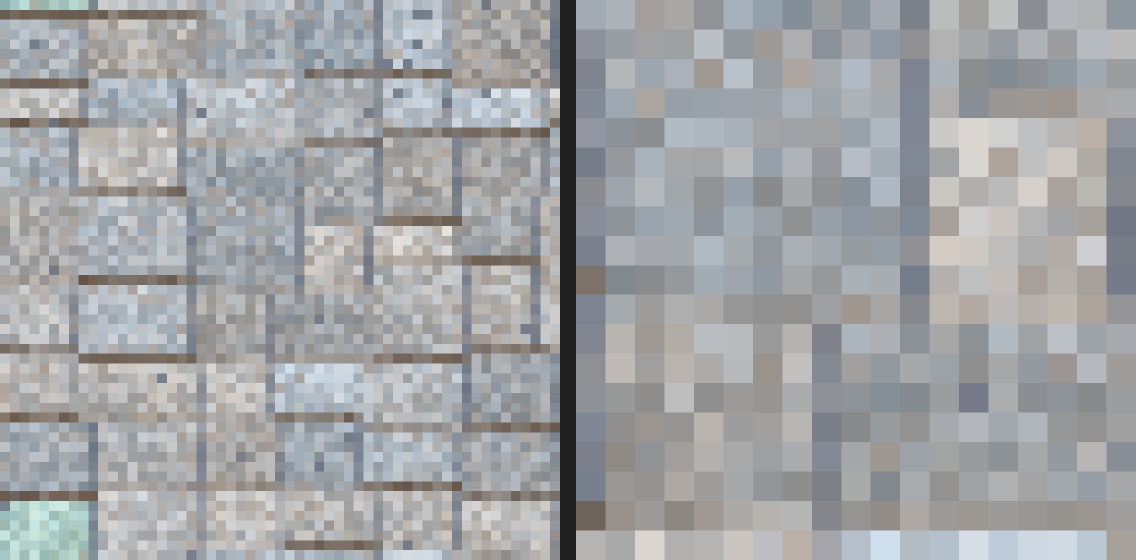
Left, the full canvas; right, a detail of the centre.
Write a Shadertoy shader that draws this texture.

```glsl
// Mosaic wall of irregular pale grey stones with slate upright joints and brown level joints.

const float TEXELS = 57.0;                 // mosaic squares across the canvas
const vec2 STONES = vec2(6.0, 8.0);        // stones across and down, both even
const float JITTER = 0.54;                 // wander of the joints, in stones
const float BASE_TONE = 0.702;
const float STONE_CONTRAST = 0.15;
const float GRAIN_CONTRAST = 0.20;
const float SPECK_CHANCE = 0.006;
const float STAIN_CHANCE = 0.10;
const vec3 COOL_TINT = vec3(-0.034, 0.002, 0.036);
const vec3 SLATE = vec3(0.42, 0.45, 0.51);
const vec3 BROWN = vec3(0.43, 0.37, 0.32);
const vec3 TAN = vec3(0.66, 0.61, 0.57);
const vec3 MINT_TINT = vec3(-0.055, 0.055, 0.015);
const vec2 MINT_STONE = vec2(0.0, 0.0);    // the one greenish stone
const int SAMPLES = 2;                     // edge smoothing, per axis

float hash(vec2 p) {
    return fract(sin(dot(p, vec2(127.1, 311.7))) * 43758.5453);
}

// Jittered grid corner, snapped to the mosaic; wraps around the canvas.
vec2 seam(vec2 corner) {
    vec2 key = mod(corner, STONES);
    vec2 shift = vec2(hash(key + 3.7), hash(key + 19.3)) - 0.5;
    return floor(TEXELS * (corner + JITTER * shift) / STONES + 0.5);
}

// Corners alternately carry an upright or a level joint, so the boxes interlock.
vec4 stoneBox(vec2 cell) {
    vec2 a = seam(cell);
    vec2 b = seam(cell + 1.0);
    vec2 right = seam(cell + vec2(1.0, 0.0));
    vec2 up = seam(cell + vec2(0.0, 1.0));
    bool even = mod(cell.x + cell.y, 2.0) < 0.5;
    return even ? vec4(a.x, right.y, b.x, up.y) : vec4(up.x, a.y, right.x, b.y);
}

// Box and wrapped index of the stone holding a mosaic square.
void findStone(vec2 texel, out vec4 box, out vec2 id) {
    vec2 home = floor(texel / TEXELS * STONES);
    box = vec4(texel, texel + 1.0);
    id = mod(home, STONES);
    for (int j = -1; j <= 1; j++) {
        for (int i = -1; i <= 1; i++) {
            vec2 cell = home + vec2(i, j);
            vec4 candidate = stoneBox(cell);
            if (all(greaterThanEqual(texel, candidate.xy)) &&
                all(lessThan(texel, candidate.zw))) {
                box = candidate;
                id = mod(cell, STONES);
            }
        }
    }
}

vec3 texelColor(vec2 texel) {
    vec4 box;
    vec2 id;
    findStone(texel, box, id);
    float grain = hash(texel + 0.5) - 0.5;
    float wear = hash(texel + 71.3);

    // Stone face: own tone and tint, soft slope, grain
    float slope = (texel.y - box.y) / (box.w - box.y) - 0.5;
    float tone = BASE_TONE + STONE_CONTRAST * (hash(id + 41.9) - 0.5)
               + GRAIN_CONTRAST * grain + 0.05 * slope;
    float coolness = 0.4 + 1.5 * (hash(id + 57.1) - 0.5) + 1.1 * (hash(texel + 33.7) - 0.5);
    vec3 color = vec3(tone) + COOL_TINT * coolness;
    if (all(lessThan(abs(id - MINT_STONE), vec2(0.5)))) color += MINT_TINT;

    // Warm stains along the rim
    vec2 toLow = texel - box.xy;
    vec2 toHigh = box.zw - 1.0 - texel;
    bool rim = min(min(toLow.x, toLow.y), min(toHigh.x, toHigh.y)) < 1.5;
    if (rim && wear < STAIN_CHANCE) color = mix(color, TAN, 0.6);

    // Joints fade from stone to stone and square to square
    float fade = 0.75 + 0.5 * (wear - 0.5);
    if (toHigh.x < 0.5) {
        float strength = mix(0.2, 1.15, hash(id + 83.3));
        color = mix(color, SLATE, clamp(strength * fade, 0.0, 1.0));
    }
    if (toLow.y < 0.5) {
        float strength = mix(0.1, 1.3, hash(id + 97.9));
        vec3 mortar = mix(TAN, BROWN, smoothstep(0.3, 0.8, strength));
        color = mix(color, mortar + 0.08 * grain, clamp(strength * fade, 0.0, 1.0));
    }

    // Stray dark specks
    if (hash(texel + 15.1) < SPECK_CHANCE) color = mix(color, SLATE, 0.85);
    return color;
}

void mainImage(out vec4 fragColor, in vec2 fragCoord) {
    vec3 sum = vec3(0.0);
    for (int j = 0; j < SAMPLES; j++) {
        for (int i = 0; i < SAMPLES; i++) {
            vec2 offset = (vec2(i, j) + 0.5) / float(SAMPLES) - 0.5;
            vec2 uv = (fragCoord + offset) / iResolution.xy;
            sum += texelColor(floor(uv * TEXELS));
        }
    }
    fragColor = vec4(sum / float(SAMPLES * SAMPLES), 1.0);
}
```
